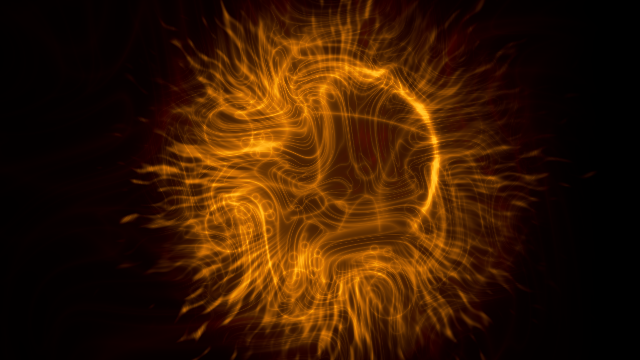
This background is drawn by a Shadertoy shader. Its source:

```glsl
// A fiery fractal wreath: eight fans of flame alternate with eight thin bubbles
// around a hazy disc, crossed by a bright crescent and curling threads.
// Every part adds to one heat value, which is turned into red, amber and yellow.

const float TAU = 6.2831853;

vec2 direction(float angle) { return vec2(cos(angle), sin(angle)); }

float hash(float n) { return fract(sin(n * 12.99) * 4375.85); }

// Strength around the wreath: weakest towards the upper right
float sideGlow(vec2 dir) { return 0.66 - 0.34 * dot(dir, vec2(0.85, 0.53)); }

// Soft bright line at distance d
float glowLine(float d, float width) {
    float x = abs(d) / width;
    return exp(-x) + 0.12 * exp(-x * 0.2);
}

// Thin ridges of repeatedly rotated and warped sines
float filaments(vec2 q) {
    float sum = 0.0, amp = 0.5;
    for (int i = 0; i < 5; i++) {
        q = mat2(0.8, 0.6, -0.6, 0.8) * q * 1.4;
        q += 1.1 * sin(q.yx * 0.9 + float(i) * 1.7);
        sum += amp * pow(1.0 - abs(sin(q.x + 0.7 * sin(q.y))), 4.0);
        amp *= 0.85;
    }
    return sum;
}

// Feathered rays fanning out along +x; each ray has its own length
float flameFan(vec2 q, float seed) {
    float dist = length(q), angle = atan(q.y, q.x);
    float rays = 0.0, freq = 13.0;
    for (int j = 0; j < 4; j++) {
        float bend = 1.5 * sin(dist * (21.0 + 9.0 * float(j)) + seed + angle * 6.0);
        rays += 0.25 * pow(0.5 + 0.5 * sin(angle * freq + bend + seed * freq), 2.5);
        freq *= 1.85;
    }
    float fade = 1.0 - smoothstep(0.12, 0.25 + 0.47 * rays, dist);
    return rays * fade * smoothstep(0.08, 0.22, dist) * exp(-angle * angle * 5.0);
}

// Glowing quadratic curve, measured along short segments
float thread(vec2 p, vec2 a, vec2 b, vec2 c, float width) {
    float d = 9.0;
    vec2 last = a;
    for (int i = 1; i <= 14; i++) {
        float t = float(i) / 14.0;
        vec2 next = mix(mix(a, b, t), mix(b, c, t), t), s = next - last;
        d = min(d, length(p - last - s * clamp(dot(p - last, s) / dot(s, s), 0.0, 1.0)));
        last = next;
    }
    return glowLine(d, width);
}

// Bubbles, their small inner loops and the fans between them
float wreath(vec2 q, float web) {
    float heat = 0.0;
    for (int k = 0; k < 8; k++) {
        float id = float(k), angle = TAU * id / 8.0;
        vec2 axis = direction(angle), spoke = direction(angle + TAU / 16.0);
        vec2 local = vec2(dot(q, axis), dot(q, vec2(-axis.y, axis.x)));
        float fan = flameFan(local - vec2(0.12, 0.0), id * id * 1.7 + 0.6);
        heat += sideGlow(axis) * fan * (1.9 + 1.8 * web);

        float side = sideGlow(spoke);
        vec2 b = q - 0.345 * spoke;
        float rim = length(b) - 0.066 - 0.003 * sin(2.0 * atan(b.y, b.x) + id);
        heat += side * side * (0.35 + 1.4 * web) * glowLine(rim, 0.0032);

        vec2 knot = q - 0.247 * spoke;
        heat += 0.9 * side * side * exp(-dot(knot, knot) * 1100.0) * (0.4 + 2.0 * web);
        for (int j = 0; j < 6; j++) {
            float n = id * 7.0 + float(j);
            vec2 at = (0.018 + 0.035 * hash(n)) * direction(float(j) * 1.05 + id);
            float loop = length(knot - at) - 0.008 - 0.014 * hash(n + 3.3);
            heat += 0.6 * side * side * glowLine(loop, 0.0025);
        }
        float bud = length(q - 0.435 * direction(angle + 0.3 + 0.25 * hash(id))) - 0.02;
        heat += 0.15 * side * glowLine(bud, 0.003);
    }
    return heat;
}

// Strands that meet at the right and spread apart over the top
float crescent(vec2 p, float web) {
    float heat = 0.0;
    for (int j = 0; j < 6; j++) {
        float radius = 0.27 - 0.011 * float(j);
        vec2 q = p - vec2(1.212 - radius, 0.56);
        q.y *= q.y < 0.0 ? 0.86 : 1.0;
        float angle = atan(q.y, q.x);
        float span = smoothstep(-1.1, -0.2, angle) * (1.0 - smoothstep(1.3, 2.1, angle));
        float d = length(q) - radius + 0.004 * sin(angle * 9.0 + float(j) * 2.0);
        heat += span * (0.25 + 0.9 * web) * glowLine(d, 0.005);
    }
    return heat;
}

void mainImage(out vec4 fragColor, in vec2 fragCoord) {
    vec2 p = fragCoord / iResolution.y;
    p.x += 0.8889 - 0.5 * iResolution.x / iResolution.y;
    vec2 q = p - vec2(0.954, 0.502);
    float r = length(q);
    float web = filaments(p * 12.0 + 1.3);

    // Hazy disc, brighter on the left, with a dim hollow and a hot upper left
    float side = sideGlow(q / max(r, 0.001));
    float disc = 1.0 - smoothstep(0.2, 0.6, r);
    float heat = disc * mix(0.65, 1.2 * side, smoothstep(0.1, 0.28, r)) * (0.33 + 1.1 * web);
    vec2 hollow = p - vec2(1.02, 0.61), flare = p - vec2(0.81, 0.74);
    heat *= 1.0 - 0.4 * exp(-dot(hollow, hollow) * 60.0);
    heat += (0.2 + 1.0 * web) * exp(-dot(flare, flare) * 45.0);
    heat += wreath(q, web) + crescent(p, web);

    // Curling threads inside the disc
    heat += 0.5 * thread(p, vec2(0.85, 0.70), vec2(0.89, 0.62), vec2(0.887, 0.51), 0.005);
    heat += 0.5 * thread(p, vec2(0.887, 0.51), vec2(0.875, 0.45), vec2(0.762, 0.528), 0.004);
    heat += 0.4 * thread(p, vec2(0.875, 0.481), vec2(0.96, 0.41), vec2(0.81, 0.395), 0.004);
    heat += 0.35 * thread(p, vec2(0.91, 0.435), vec2(1.0, 0.46), vec2(0.94, 0.36), 0.004);
    heat += 0.25 * thread(p, vec2(0.965, 0.40), vec2(1.045, 0.53), vec2(1.055, 0.36), 0.004);
    heat += 0.45 * thread(p, vec2(0.868, 0.688), vec2(1.06, 0.685), vec2(1.2, 0.62), 0.004);

    // Heat to colour, over faint red smoke that dies out to the right
    float v = 1.08 * (1.0 - exp(-1.1 * heat));
    vec3 color = vec3(v, 0.58 * max(v - 0.06, 0.0) + 0.9 * max(v - 0.85, 0.0),
                      0.02 * v + 1.2 * max(v - 0.94, 0.0));
    float smoke = exp(-r * r * 2.5) * (1.0 - smoothstep(1.35, 1.7, p.x));
    smoke *= 1.0 - smoothstep(0.0, 0.35, v);
    color.r += smoke * (0.07 + 0.22 * filaments(p * 3.5 + 4.0));
    fragColor = vec4(min(color, 1.0), 1.0);
}
```
